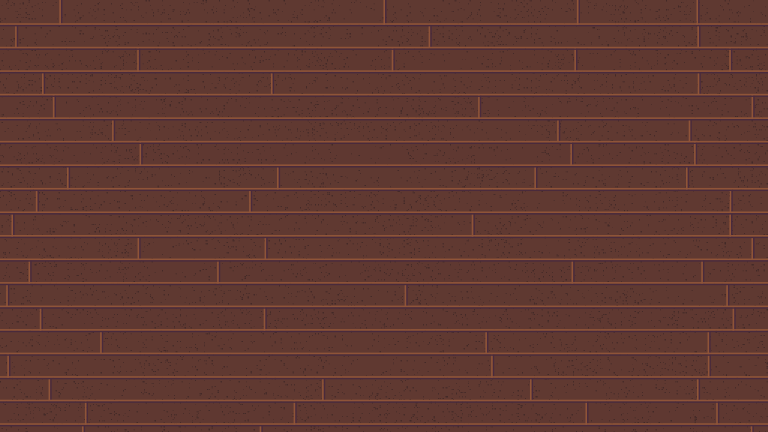
A Shadertoy shader for this texture:

```glsl
// Long brown boards in thin horizontal rows with staggered end joints.
// Each seam is a lit edge beside a shaded one; joints are placed by hashing
// the row, and gradient noise varies the density of fine dark specks.

const float ROWS = 18.36;          // rows per canvas height
const float TOP_SHIFT = 0.054;     // part of a row hidden above the top edge
const float EDGE_WIDTH = 0.0036;   // width of each seam edge, in heights
const float SPECK_CELLS = 288.0;   // speck cells per canvas height

const vec3 WOOD = vec3(0.375, 0.223, 0.192);
const vec3 LIT_EDGE = vec3(0.56, 0.33, 0.22);
const vec3 SHADED_EDGE = vec3(0.285, 0.165, 0.235);
const vec3 SPECK = vec3(0.25, 0.155, 0.15);

float hash(vec2 p) {
    vec3 q = fract(vec3(p.xyx) * 0.1031);
    q += dot(q, q.yzx + 33.33);
    return fract((q.x + q.y) * q.z);
}

float cornerSlope(vec2 corner, vec2 offset) {
    float angle = 6.2832 * hash(corner + 71.0);
    return dot(vec2(cos(angle), sin(angle)), offset);
}

float gradientNoise(vec2 p) {
    vec2 cell = floor(p), f = fract(p);
    vec2 u = f * f * f * (f * (f * 6.0 - 15.0) + 10.0);
    vec2 e = vec2(1.0, 0.0);
    float low = mix(cornerSlope(cell, f), cornerSlope(cell + e.xy, f - e.xy), u.x);
    float high = mix(cornerSlope(cell + e.yx, f - e.yx), cornerSlope(cell + e.xx, f - e.xx), u.x);
    return mix(low, high, u.y);
}

// Coverage of a strip running from start to end along a signed distance
float strip(float d, float start, float end, float px) {
    float halfWidth = 0.5 * (end - start);
    return clamp(0.5 + (halfWidth - abs(d - 0.5 * (start + end))) / px, 0.0, 1.0);
}

// Lit edge on the negative side of the seam, shaded edge on the positive
vec3 drawSeam(vec3 color, float d, float width, float px) {
    color = mix(color, SHADED_EDGE, strip(d, 0.0, width, px));
    return mix(color, LIT_EDGE, strip(d, -width, 0.0, px));
}

// Joint position as a share of the width; some rows have two middle joints
float jointPosition(float row, int i) {
    bool paired = hash(vec2(row, 47.0)) > 0.58;
    vec2 span = vec2(0.01, 0.24);
    if (i == 1) span = paired ? vec2(0.27, 0.52) : vec2(0.32, 0.78);
    if (i == 2) span = paired ? vec2(0.64, 0.78) : vec2(-1.0);
    if (i == 3) span = vec2(0.89, 0.995);
    return mix(span.x, span.y, hash(vec2(row + 5.0, float(i) * 7.0 + 13.0)));
}

// Signed distance to the closest end joint of a row
float jointDistance(float x, float row, float aspect) {
    float closest = 10.0;
    for (int i = 0; i < 4; i++) {
        float d = x - aspect * jointPosition(row, i);
        if (abs(d) < abs(closest)) closest = d;
    }
    return closest;
}

// Opacity of small dots, denser where the noise is high
float specks(vec2 p, float cells, float px) {
    vec2 q = p * cells;
    vec2 cell = floor(q);
    float density = clamp(0.065 + 0.08 * gradientNoise(p * 9.0), 0.015, 0.14);
    float present = step(hash(cell + 19.0), density);
    float disc = clamp(0.5 + (0.5 - length(fract(q) - 0.5)) / (px * cells), 0.0, 1.0);
    return present * disc * mix(0.35, 1.0, hash(cell + 301.0));
}

void mainImage(out vec4 fragColor, in vec2 fragCoord) {
    float px = 1.0 / iResolution.y;
    vec2 p = fragCoord * px;
    float aspect = iResolution.x * px;

    // Rows are counted down from the top
    float v = (1.0 - p.y) * ROWS - TOP_SHIFT;
    float row = max(floor(v), 0.0);
    float seamDistance = (v - max(round(v), 1.0)) / ROWS;

    // Wood surface with slight row variation and specks
    vec3 color = WOOD * (1.0 + 0.02 * (hash(vec2(row, 83.0)) - 0.5));
    color = mix(color, SPECK, specks(p, SPECK_CELLS, px));

    // End joints first, then the long seams over them
    color = drawSeam(color, jointDistance(p.x, row, aspect), EDGE_WIDTH, px);
    color = drawSeam(color, seamDistance, EDGE_WIDTH, px);

    fragColor = vec4(color, 1.0);
}
```
